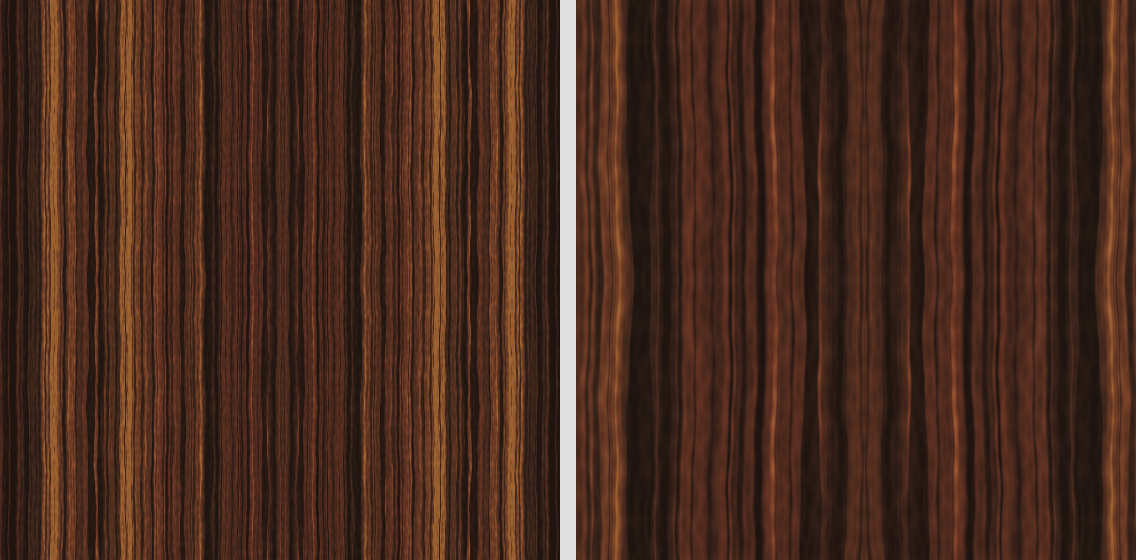
Left: the whole. Right: its middle third, enlarged.
A WebGL 1 fragment shader for this texture:

```glsl
precision highp float;
uniform vec2 u_resolution;

const float TAU = 6.28318;
const float MIRROR_X = 0.505;
const float EDGE = 0.0009;

float hash(float n, float seed) {
    return fract(sin(n * 12.9898 + seed * 78.233) * 43758.5453);
}

// Random tone per irregular strip, with softly blended borders
float bands(float x, float count, float seed) {
    float pos = x * count;
    float cell = floor(pos);
    float total = 0.0;
    float weights = 0.0;
    for (int i = -2; i <= 2; i++) {
        float n = cell + float(i);
        float gap = pos - n - hash(n, seed);
        float weight = exp(-18.0 * gap * gap) + 0.00001;
        total += weight * hash(n, seed + 3.7);
        weights += weight;
    }
    return total / weights;
}

// Coverage of long veins whose widths swell and shrink along the grain
float veins(vec2 p, float count, float widest, float seed, float soft) {
    float pos = p.x * count;
    float cell = floor(pos);
    float blur = soft * count;
    float coverage = 0.0;
    for (int i = -1; i <= 1; i++) {
        float n = cell + float(i);
        float centre = n + 0.5 + 0.7 * (hash(n, seed) - 0.5);
        float size = hash(n, seed + 1.3);
        float phase = TAU * hash(n, seed + 2.9);
        float swell = 0.82 + 0.18 * sin(p.y * (9.0 + 22.0 * size) + phase);
        float halfWidth = widest * size * size * swell;
        float gap = abs(pos - centre);
        float vein = 1.0 - smoothstep(halfWidth - blur, halfWidth + blur, gap);
        coverage = max(coverage, vein);
    }
    return coverage;
}

// Distance to the nearest cellular point, stretched by the cell counts
float fibres(vec2 p, vec2 count) {
    vec2 pos = p * count;
    vec2 cell = floor(pos);
    float nearest = 2.0;
    for (int j = -1; j <= 1; j++) {
        for (int i = -1; i <= 1; i++) {
            vec2 id = cell + vec2(float(i), float(j));
            vec2 point = id + vec2(hash(id.x, id.y), hash(id.y + 17.0, id.x));
            nearest = min(nearest, distance(pos, point));
        }
    }
    return nearest;
}

// Gentle sideways drift of the grain
float drift(vec2 p) {
    return 0.0010 * sin(p.y * 19.0 + p.x * 17.0)
         + 0.0006 * sin(p.y * 53.0 - p.x * 43.0 + 1.7)
         + 0.0003 * sin(p.y * 131.0 + p.x * 90.0);
}

vec3 woodRamp(float tone) {
    float t = clamp(tone, 0.0, 1.0) * 5.0;
    vec3 c = mix(vec3(0.12, 0.08, 0.065), vec3(0.21, 0.13, 0.10), clamp(t, 0.0, 1.0));
    c = mix(c, vec3(0.30, 0.17, 0.12), clamp(t - 1.0, 0.0, 1.0));
    c = mix(c, vec3(0.38, 0.20, 0.14), clamp(t - 2.0, 0.0, 1.0));
    c = mix(c, vec3(0.47, 0.26, 0.16), clamp(t - 3.0, 0.0, 1.0));
    return mix(c, vec3(0.60, 0.36, 0.19), clamp(t - 4.0, 0.0, 1.0));
}

void main() {
    vec2 uv = gl_FragCoord.xy / u_resolution;
    float soft = max(EDGE, 0.6 / u_resolution.x);

    // Book-matched leaves, mirrored on both axes
    vec2 leaf = abs(uv - vec2(MIRROR_X, 0.5));
    vec2 grain = vec2(leaf.x + drift(leaf), leaf.y);

    // Broad light and dark zones, then finer strips
    float zone = 0.8 * cos(TAU * grain.x / 0.14) - 0.75 * cos(TAU * grain.x / 0.65);
    float tone = 0.47 + 0.18 * zone;
    tone += 0.44 * (bands(grain.x, 34.0, 6.0) - 0.5);
    tone += 0.42 * (bands(grain.x, 84.0, 11.0) - 0.5);
    tone += 0.30 * (bands(grain.x, 190.0, 15.0) - 0.5);

    // Pale threads below dark veins
    tone += 0.30 * veins(grain, 46.0, 0.16, 21.0, soft);
    tone *= 1.0 - 0.88 * veins(grain, 42.0, 0.38, 33.0, soft);
    tone *= 1.0 - 0.70 * veins(grain, 105.0, 0.36, 47.0, soft);

    // Fine fibres and short pores
    float streak = fibres(grain, vec2(240.0, 13.0)) - 0.45;
    float pore = fibres(grain + 0.3, vec2(230.0, 70.0)) - 0.45;
    tone += (0.22 * streak + 0.17 * pore) * (0.35 + tone);

    // Bright zones lean to orange, dim ones to red
    float warmth = smoothstep(-1.2, 1.4, zone);
    vec3 tint = mix(vec3(1.02, 0.97, 0.97), vec3(1.0, 1.04, 0.98), warmth);
    vec3 wood = woodRamp(tone) * tint * (1.0 + 0.16 * pore);
    gl_FragColor = vec4(wood, 1.0);
}
```
